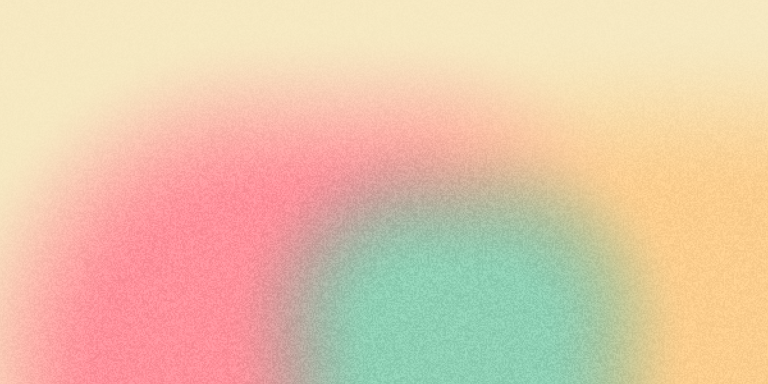
Give the GLSL for this background, as a Shadertoy shader.

```glsl
const vec3 CREAM  = vec3(0.965, 0.912, 0.760);
const vec3 PINK   = vec3(1.000, 0.565, 0.605);
const vec3 ORANGE = vec3(0.984, 0.805, 0.555);
const vec3 GREEN  = vec3(0.560, 0.815, 0.705);

// Blocks as left, bottom, right, top in canvas heights
const vec4 PINK_BLOCK  = vec4(0.04, -1.00, 1.70, 0.695);
const vec4 GREEN_BLOCK = vec4(0.78, -0.60, 1.605, 0.475);

const float PINK_ROUND = 0.66, GREEN_ROUND = 0.33;
const float PINK_BLUR  = 0.23, GREEN_BLUR  = 0.195;

const vec2 ORANGE_FADE_X = vec2(0.85, 1.76);   // clear to full, rightward
const vec2 ORANGE_FADE_Y = vec2(0.47, 0.93);   // full to clear, upward

const float SEAM_SHADE   = 0.05;   // darkening midway into the green
const float GRAIN_SCALE  = 300.0;
const float GRAIN_AMOUNT = 0.10;
const float GRAIN_FLOOR  = 0.18;   // share of grain left on bare cream

float hash(vec2 cell) {
    vec3 q = fract(vec3(cell.xyx) * 0.1031);
    q += dot(q, q.yzx + 33.33);
    return fract((q.x + q.y) * q.z);
}

float valueNoise(vec2 p) {
    vec2 cell = floor(p), f = fract(p);
    f = f * f * (3.0 - 2.0 * f);
    float low  = mix(hash(cell), hash(cell + vec2(1.0, 0.0)), f.x);
    float high = mix(hash(cell + vec2(0.0, 1.0)), hash(cell + 1.0), f.x);
    return mix(low, high, f.y);
}

float roundedBox(vec2 p, vec4 block, float radius) {
    vec2 center = 0.5 * (block.xy + block.zw);
    vec2 halfSize = 0.5 * (block.zw - block.xy);
    vec2 q = abs(p - center) - halfSize + radius;
    return length(max(q, 0.0)) + min(max(q.x, q.y), 0.0) - radius;
}

// Coverage of a block whose edge fades over +-blur
float softBlock(vec2 p, vec4 block, float radius, float blur) {
    return 1.0 - smoothstep(-blur, blur, roundedBox(p, block, radius));
}

void mainImage(out vec4 fragColor, in vec2 fragCoord) {
    vec2 p = fragCoord / iResolution.y;

    float pink   = softBlock(p, PINK_BLOCK, PINK_ROUND, PINK_BLUR);
    float green  = softBlock(p, GREEN_BLOCK, GREEN_ROUND, GREEN_BLUR);
    float orange = smoothstep(ORANGE_FADE_X.x, ORANGE_FADE_X.y, p.x)
                 * (1.0 - smoothstep(ORANGE_FADE_Y.x, ORANGE_FADE_Y.y, p.y));

    // Layered colour fields, slightly dulled along the green seam
    vec3 color = mix(CREAM, PINK, pink);
    color = mix(color, ORANGE, orange);
    color = mix(color, GREEN, green);
    color -= SEAM_SHADE * 4.0 * green * (1.0 - green) * vec3(1.0, 0.5, 0.5);

    // Fine grain, strongest on the coloured fields
    float grain = valueNoise(p * GRAIN_SCALE) - 0.5;
    float cover = max(max(pink, green), 0.6 * orange);
    color += grain * GRAIN_AMOUNT * mix(GRAIN_FLOOR, 1.0, cover);

    fragColor = vec4(clamp(color, 0.0, 1.0), 1.0);
}
```
